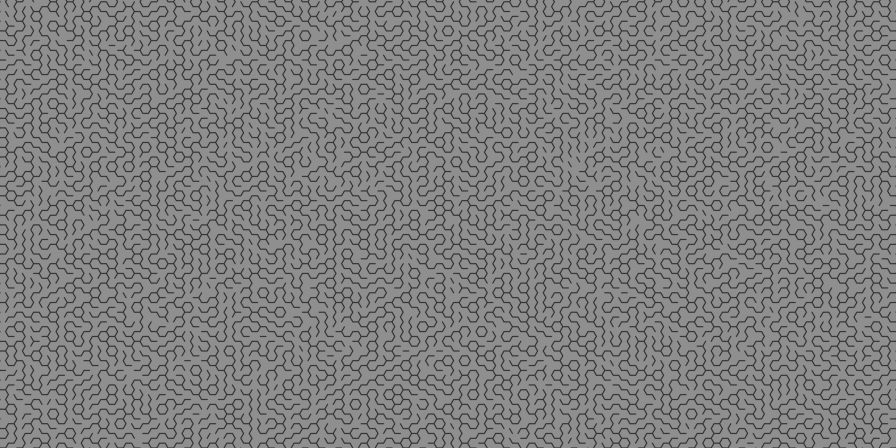
Reproduce this pattern procedurally as a Shadertoy shader.

```glsl
const float EDGE_LENGTH = 0.0125;   // honeycomb edge, in canvas heights
const float LINE_WIDTH  = 0.00170;  // in canvas heights
const float ODD_SHARE   = 0.10;     // corners with one arm, and as many with three
const vec3  GROUND      = vec3(0.56);
const vec3  INK         = vec3(0.0);
const int   SAMPLES     = 4;        // per pixel side
const float SQRT3       = 1.7320508;
const float THIRD_TURN  = 2.0943951;

float hash(vec2 cell) {
    vec3 q = fract(cell.xyx * vec3(0.1031, 0.1030, 0.0973));
    q += dot(q, q.yzx + 33.33);
    return fract((q.x + q.y) * q.z);
}

// Distance from p to an arm of unit length along dir, starting at the origin
float armDistance(vec2 p, vec2 dir) {
    return length(p - dir * clamp(dot(p, dir), 0.0, 1.0));
}

// Every other honeycomb corner owns three edges; mostly one is left out
float cornerDistance(vec2 p, vec2 cell) {
    int pick = int(3.0 * hash(cell + 17.0));
    float kind = hash(cell + 71.0);
    bool full = kind < ODD_SHARE;
    bool single = kind > 1.0 - ODD_SHARE;

    float d = 1e3;
    for (int k = 0; k < 3; k++) {
        float angle = float(k) * THIRD_TURN;
        bool drawn = full || (single ? k == pick : k != pick);
        if (drawn) d = min(d, armDistance(p, vec2(cos(angle), sin(angle))));
    }
    return d;
}

// Distance to the broken honeycomb, in edge lengths
float mazeDistance(vec2 p) {
    const vec2 stepA = vec2(1.5, 0.5 * SQRT3);
    const vec2 stepB = vec2(0.0, SQRT3);
    float i = p.x / stepA.x;
    vec2 base = floor(vec2(i, (p.y - i * stepA.y) / stepB.y));

    float d = 1e3;
    for (int y = 0; y < 2; y++)
    for (int x = 0; x < 2; x++) {
        vec2 cell = base + vec2(x, y);
        d = min(d, cornerDistance(p - cell.x * stepA - cell.y * stepB, cell));
    }
    return d;
}

// Share of a pixel-wide window covered by a line at distance d
float lineCoverage(float d, float pixel) {
    vec2 sides = (d + vec2(0.5, -0.5) * LINE_WIDTH) / pixel + 0.5;
    sides = clamp(sides, 0.0, 1.0);
    return sides.x - sides.y;
}

void mainImage(out vec4 fragColor, in vec2 fragCoord) {
    float pixel = 1.0 / iResolution.y;
    float ink = 0.0;

    // Average over the pixel so that thin lines stay even
    for (int y = 0; y < SAMPLES; y++)
    for (int x = 0; x < SAMPLES; x++) {
        vec2 offset = (vec2(x, y) + 0.5) / float(SAMPLES) - 0.5;
        vec2 p = (fragCoord + offset) * pixel;
        float d = mazeDistance(p / EDGE_LENGTH) * EDGE_LENGTH;
        ink += lineCoverage(d, pixel);
    }
    ink /= float(SAMPLES * SAMPLES);

    fragColor = vec4(mix(GROUND, INK, ink), 1.0);
}
```
